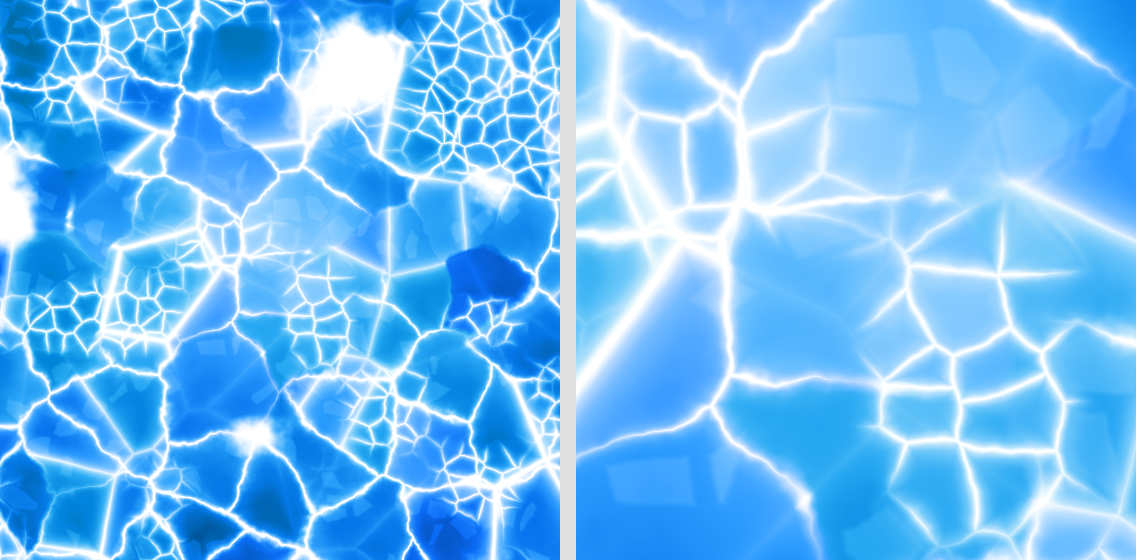
Left: the whole. Right: its middle third, enlarged.
Reproduce this texture procedurally as a Shadertoy shader.

```glsl
// Glowing blue crystal: straight soft-lit Voronoi seams overlaid with
// rough-edged rocks and clusters of small crumbs. The light of each layer
// is screened into one tone, which a blue-to-white ramp then colours.

#define SEAM_SCALE 5.5
#define ROCK_SCALE 7.0
#define CRUMB_SCALE 23.0
#define SEAM_FALLOFF 10.0
#define ROCK_LINE 42.0
#define CRUMB_LINE 11.0
#define ROUGHNESS 0.055
#define ROCK_SHARE 0.5
#define CENTRE_GLOW 0.42
#define CONTRAST 1.15

struct Cell { float edge; vec2 id; vec2 offset; };

vec2 hash2(vec2 p) {
    vec3 q = fract(p.xyx * vec3(0.1031, 0.1030, 0.0973));
    q += dot(q, q.yzx + 33.33);
    return fract((q.xx + q.yz) * q.zy);
}

vec2 noise2(vec2 p) {
    vec2 i = floor(p), f = fract(p);
    f = f * f * (3.0 - 2.0 * f);
    vec2 low = mix(hash2(i), hash2(i + vec2(1, 0)), f.x);
    vec2 high = mix(hash2(i + vec2(0, 1)), hash2(i + vec2(1, 1)), f.x);
    return mix(low, high, f.y);
}

// Centred fractal noise, two channels
vec2 fbm2(vec2 p) {
    vec2 sum = vec2(0);
    float amp = 0.5;
    for (int i = 0; i < 5; i++) {
        sum += amp * (noise2(p) - 0.5);
        p = mat2(1.6, 1.2, -1.2, 1.6) * p + 7.3;
        amp *= 0.5;
    }
    return sum;
}

// Voronoi with the exact distance to the nearest cell border
Cell voronoi(vec2 p) {
    vec2 base = floor(p), f = fract(p), nearest = vec2(0), home = vec2(0);
    float best = 9.0;
    for (int y = -1; y <= 1; y++)
    for (int x = -1; x <= 1; x++) {
        vec2 g = vec2(x, y);
        vec2 r = g + hash2(base + g) - f;
        if (dot(r, r) < best) { best = dot(r, r); nearest = r; home = g; }
    }
    float edge = 9.0;
    for (int y = -2; y <= 2; y++)
    for (int x = -2; x <= 2; x++) {
        vec2 g = home + vec2(x, y);
        vec2 r = g + hash2(base + g) - f;
        vec2 gap = r - nearest;
        if (dot(gap, gap) > 1e-5)
            edge = min(edge, dot(0.5 * (r + nearest), normalize(gap)));
    }
    return Cell(edge, base + home, nearest);
}

float screenLight(float tone, float light) {
    return 1.0 - (1.0 - tone) * (1.0 - clamp(light, 0.0, 1.0));
}

// Flat tone of a cell with a slope in a random direction
float cellTone(Cell c) {
    vec2 h = hash2(c.id + 41.0);
    return 0.02 + 0.27 * h.x + 0.4 * dot(c.offset, hash2(c.id + 83.0) - 0.5);
}

vec3 blueRamp(float t) {
    vec3 c = mix(vec3(0.00, 0.31, 0.57), vec3(0.00, 0.39, 0.70), smoothstep(0.00, 0.08, t));
    c = mix(c, vec3(0.02, 0.47, 0.91), smoothstep(0.06, 0.20, t));
    c = mix(c, vec3(0.16, 0.62, 0.98), smoothstep(0.18, 0.38, t));
    c = mix(c, vec3(0.40, 0.74, 1.00), smoothstep(0.34, 0.54, t));
    c = mix(c, vec3(0.67, 0.85, 1.00), smoothstep(0.50, 0.72, t));
    c = mix(c, vec3(0.91, 0.96, 1.00), smoothstep(0.68, 0.89, t));
    return mix(c, vec3(1), smoothstep(0.87, 0.98, t));
}

void mainImage(out vec4 fragColor, in vec2 fragCoord) {
    vec2 p = fragCoord / iResolution.y;
    vec2 centre = 0.5 * iResolution.xy / iResolution.y;
    vec2 rough = ROUGHNESS * fbm2(p * 13.0);
    vec2 broad = noise2(p * 4.5 + 3.0);
    vec2 patchy = noise2(p * 7.0 + 19.0);
    vec2 cloud = fbm2(p * 9.0 + 31.0);

    Cell seam = voronoi(p * SEAM_SCALE + 2.0 + 0.6 * rough);
    Cell rock = voronoi((p + rough) * ROCK_SCALE + 11.0);
    Cell crumb = voronoi((p + 0.45 * rough) * CRUMB_SCALE + 57.0);

    // Cell interiors; rocks hide the seams that pass below them
    float solid = step(hash2(rock.id + 5.0).x, ROCK_SHARE) * smoothstep(0.0, 0.07, rock.edge);
    float tone = mix(cellTone(seam), cellTone(rock), 0.25 + 0.6 * solid);
    tone = clamp(tone + 0.28 * cloud.x, 0.0, 1.0);

    // Wide soft seams with a bright core
    float seamLight = 0.72 * exp(-SEAM_FALLOFF * seam.edge) + 0.5 * exp(-32.0 * seam.edge);
    tone = screenLight(tone, seamLight * (0.55 + 0.6 * broad.x) * (1.0 - 0.85 * solid));

    // Thin jagged rock outlines with a short halo
    float outline = 0.95 * exp(-ROCK_LINE * rock.edge) + 0.3 * exp(-9.0 * rock.edge);
    tone = screenLight(tone, outline * smoothstep(0.1, 0.55, patchy.x));

    // Crumb clusters, faint shards and blown-out spots
    float cluster = smoothstep(0.54, 0.72, patchy.y + 0.35 * cloud.y);
    tone = screenLight(tone, cluster * (0.9 * exp(-CRUMB_LINE * crumb.edge) + 0.12));
    float shard = step(0.82, hash2(crumb.id).x) * smoothstep(0.08, 0.2, crumb.edge);
    tone = screenLight(tone, 0.13 * shard);
    tone = screenLight(tone, smoothstep(0.78, 0.95, broad.y + 0.5 * cloud.x));

    // Broad light in the middle
    vec2 fromCentre = p - centre - vec2(0.0, 0.07);
    tone = screenLight(tone, CENTRE_GLOW * exp(-11.0 * dot(fromCentre, fromCentre)));
    tone = pow(tone, CONTRAST);

    // Cells lean towards teal or royal blue where they are dark
    float lean = mix(hash2(seam.id + 9.0).y, hash2(rock.id + 9.0).y, solid) - 0.5;
    vec3 color = blueRamp(tone) + lean * vec3(-0.05, 0.14, -0.12) * (1.0 - tone);
    fragColor = vec4(clamp(color, 0.0, 1.0), 1.0);
}
```
